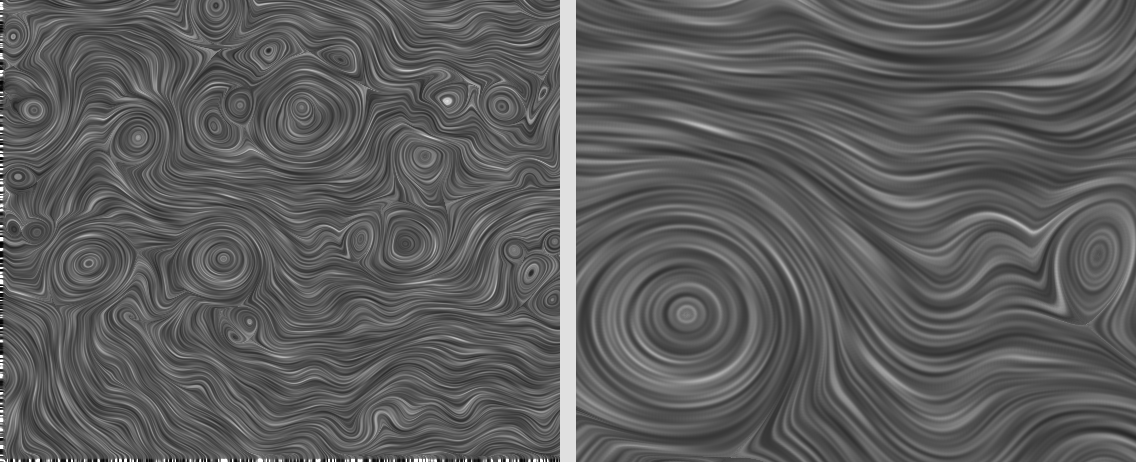
Left: the whole. Right: its middle third, enlarged.
A WebGL 1 fragment shader for this pattern:

```glsl
precision highp float;

uniform vec2 u_resolution;

float hash(vec2 p) {
  vec3 q = fract(p.xyx * 0.1031);
  q += dot(q, q.yzx + 33.33);
  return fract((q.x + q.y) * q.z);
}

float valueNoise(vec2 p) {
  vec2 i = floor(p), f = fract(p);
  vec2 u = f * f * (3.0 - 2.0 * f);
  return mix(mix(hash(i), hash(i + vec2(1.0, 0.0)), u.x),
             mix(hash(i + vec2(0.0, 1.0)), hash(i + 1.0), u.x), u.y);
}

// Analytic slope of the value noise
vec2 noiseSlope(vec2 p) {
  vec2 i = floor(p), f = fract(p);
  vec2 u = f * f * (3.0 - 2.0 * f);
  float a = hash(i), b = hash(i + vec2(1.0, 0.0));
  float c = hash(i + vec2(0.0, 1.0)), d = hash(i + 1.0);
  return 6.0 * f * (1.0 - f) * (vec2(b - a, c - a) + (a - b - c + d) * u.yx);
}

// Slope of round bumps, at most one inside each cell of a brick grid
vec2 vortexSlope(vec2 p, float size, float density, float seed) {
  vec2 q = p / size;
  q.x += 0.5 * mod(floor(q.y), 2.0);
  vec2 cell = floor(q), key = cell + seed;
  float chance = density * mix(0.15, 1.0, smoothstep(0.25, 0.45, (cell.y + 0.5) * size));
  if (hash(key) > chance) return vec2(0.0);
  float radius = mix(0.27, 0.49, hash(key + 17.0));
  vec2 jitter = vec2(hash(key + 31.0), hash(key + 47.0)) - 0.5;
  vec2 d = (q - cell - 0.5 - jitter * (1.0 - 2.0 * radius)) / radius;
  float spin = hash(key + 59.0) < 0.5 ? -9.0 : 9.0;
  return spin * d * max(0.0, 1.0 - dot(d, d));
}

// Unit flow direction, following the contours of a stream function
vec2 flow(vec2 p) {
  float upper = smoothstep(0.25, 0.5, p.y);
  float tilt = 1.0 * (1.0 - smoothstep(0.3, 0.75, p.x)) * (1.0 - smoothstep(0.2, 0.45, p.y));
  vec2 slope = vec2(sin(tilt), cos(tilt));
  mat2 turn = mat2(0.8, 0.6, -0.6, 0.8);
  slope += mix(0.8, 2.0, upper) * noiseSlope(p * 4.3 + 7.0);
  slope += mix(0.8, 0.9, upper) * (noiseSlope(turn * p * 12.0 + 40.0) * turn);
  slope += vortexSlope(p + vec2(0.1, 0.03), 0.31, 0.85, 5.0);
  slope += vortexSlope(p + vec2(0.04, 0.0), 0.14, 0.3, 80.0);
  vec2 v = vec2(slope.y, -slope.x);
  v /= max(length(v), 0.0001);

  // Turn the flow square to the left and bottom borders
  v = mix(v, vec2(0.0, -1.0), 1.0 - smoothstep(0.004, 0.02, p.y));
  v = mix(v, vec2(1.0, 0.0), 1.0 - smoothstep(0.004, 0.016, p.x));
  return v / max(length(v), 0.0001);
}

float grain(vec2 p) {
  return valueNoise(p * 340.0 + 50.0);
}

void main() {
  vec2 p = gl_FragCoord.xy / u_resolution.y;

  // Line integral convolution: average the grain along the flow both ways
  float sum = grain(p), total = 1.0;
  vec2 startDir = flow(p);
  for (int side = 0; side < 2; side++) {
    float stride = side == 0 ? 0.0024 : -0.0024;
    vec2 pos = p, dir = startDir, lastDir = startDir;
    for (int i = 1; i <= 22; i++) {
      pos += stride * (1.5 * dir - 0.5 * lastDir);
      float weight = 0.5 + 0.5 * cos(3.14159 * float(i) / 23.0);
      sum += weight * grain(pos);
      total += weight;
      lastDir = dir;
      dir = flow(pos);
    }
  }

  // Harsh fringe along the left and bottom borders
  float fringe = 1.0 - smoothstep(0.003, 0.009, min(p.x, p.y));
  float contrast = mix(4.1, 28.0, fringe);
  float grey = 0.35 * exp(contrast * (sum / total - 0.5));
  gl_FragColor = vec4(vec3(clamp(grey, 0.0, 1.0)), 1.0);
}
```
